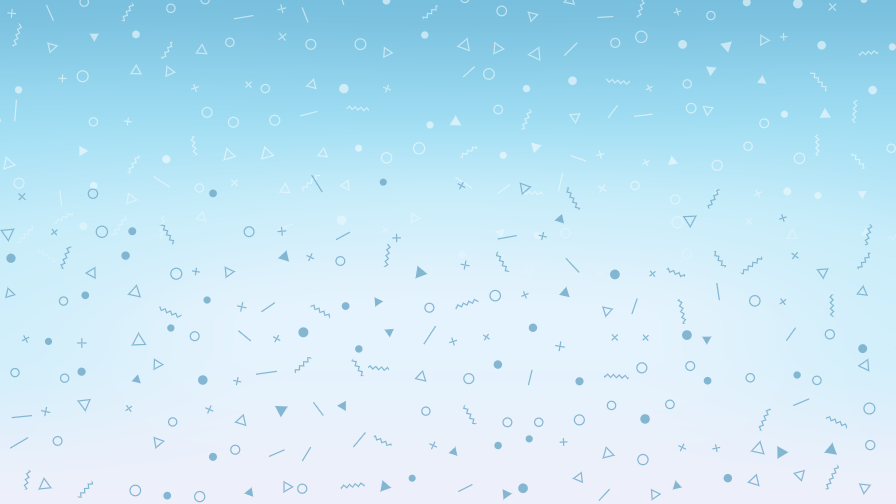
Write a Shadertoy shader that draws this background.

```glsl
const vec3 TOP_BLUE = vec3(0.47, 0.75, 0.87);
const vec3 SKY_BLUE = vec3(0.63, 0.87, 0.955);
const vec3 PALE_BLUE = vec3(0.79, 0.93, 0.98);
const vec3 FROST = vec3(0.895, 0.952, 0.992);
const vec3 LILAC = vec3(0.93, 0.94, 0.982);
const vec3 SLATE = vec3(0.49, 0.70, 0.81);
const float HALF_STROKE = 0.0012;

vec3 hash3(vec2 p) {
    vec3 q = fract(p.xyx * vec3(0.1031, 0.1030, 0.0973));
    q += dot(q, q.yxz + 33.33);
    return fract((q.xxy + q.yzz) * q.zyx);
}

float gradientNoise(vec2 p) {
    vec2 i = floor(p), f = fract(p);
    vec2 u = f * f * f * (f * (f * 6.0 - 15.0) + 10.0);
    vec2 o = vec2(0.0, 1.0);
    float a = dot(hash3(i).xy * 2.0 - 1.0, f);
    float b = dot(hash3(i + o.yx).xy * 2.0 - 1.0, f - o.yx);
    float c = dot(hash3(i + o).xy * 2.0 - 1.0, f - o);
    float d = dot(hash3(i + 1.0).xy * 2.0 - 1.0, f - 1.0);
    return mix(mix(a, b, u.x), mix(c, d, u.x), u.y);
}

vec2 rotate(vec2 p, float angle) {
    float c = cos(angle), s = sin(angle);
    return vec2(c * p.x - s * p.y, s * p.x + c * p.y);
}

// Distance functions
float triangleDistance(vec2 p, float radius) {
    return max(abs(p.x) * 0.866 + p.y * 0.5, -p.y) - radius * 0.5;
}

float segmentDistance(vec2 p, float halfLength) {
    return length(vec2(max(abs(p.x) - halfLength, 0.0), p.y));
}

float zigzagDistance(vec2 p, float halfLength, float period) {
    float wave = (abs(fract(p.x / period) - 0.5) - 0.25) * period;
    return max(abs(p.y - wave) * 0.707, abs(p.x) - halfLength);
}

// Picks one kind of confetti; outlines get the stroke width
float confettiDistance(vec2 p, float kind, float size) {
    float tri = triangleDistance(p, 0.0125 * size);
    if (kind < 0.20) return abs(length(p) - 0.0095 * size) - HALF_STROKE;
    if (kind < 0.34) return length(p) - 0.0082 * size;
    if (kind < 0.48) return abs(tri) - HALF_STROKE;
    if (kind < 0.58) return tri;
    if (kind < 0.72) {
        float arm = 0.0075 * size;
        return min(segmentDistance(p, arm), segmentDistance(p.yx, arm)) - HALF_STROKE;
    }
    if (kind < 0.86) return segmentDistance(p, 0.017 * size) - HALF_STROKE;
    return zigzagDistance(p, 0.021 * size, 0.0115) - HALF_STROKE;
}

// Jittered grid of shapes, thinning out between the heights empty and full
float scatter(vec2 p, float cellSize, float seed, float empty, float full, float pixel) {
    float cover = 0.0;
    vec2 home = floor(p / cellSize);
    for (int y = -1; y <= 1; y++) {
        for (int x = -1; x <= 1; x++) {
            vec2 cell = home + vec2(x, y);
            vec3 place = hash3(cell + seed);
            vec3 style = hash3(cell + seed + 71.7);
            vec2 centre = (cell + 0.5 + (place.xy - 0.5) * 0.6) * cellSize;
            float chance = 0.95 * clamp((centre.y - empty) / (full - empty), 0.0, 1.0);
            if (place.z > chance) continue;
            vec2 local = rotate(p - centre, style.y * 6.2832);
            float d = confettiDistance(local, style.x, mix(0.85, 1.2, style.z * style.z));
            cover = max(cover, clamp(0.5 - d / pixel, 0.0, 1.0));
        }
    }
    return cover;
}

// Vertical sky gradient with a bright middle and bluer sides
vec3 background(vec2 uv) {
    float depth = 1.0 - uv.y;
    float side = abs(uv.x * 2.0 - 1.0);
    float bent = depth - 0.08 * side * side * smoothstep(0.15, 0.5, depth);
    bent += 0.03 * gradientNoise(uv * vec2(3.0, 2.0) + 4.0);
    vec3 colour = mix(TOP_BLUE, SKY_BLUE, smoothstep(-0.03, 0.28, bent));
    colour = mix(colour, PALE_BLUE, smoothstep(0.20, 0.42, bent));
    float glow = smoothstep(0.36, 0.62, bent) * (1.0 - 0.7 * smoothstep(0.4, 1.05, side));
    colour = mix(colour, FROST, glow);
    return mix(colour, LILAC, smoothstep(0.68, 1.0, depth));
}

void mainImage(out vec4 fragColor, in vec2 fragCoord) {
    vec2 uv = fragCoord / iResolution.xy;
    vec2 p = fragCoord / iResolution.y;
    float pixel = 1.0 / iResolution.y;
    vec3 colour = background(uv);

    // White confetti above, slate confetti below
    float white = scatter(p, 0.073, 13.0, 0.38, 0.62, pixel);
    float slate = scatter(p, 0.073, 47.0, 0.67, 0.50, pixel);
    colour = mix(colour, vec3(1.0), white * 0.55 * smoothstep(0.35, 0.72, uv.y));
    colour = mix(colour, SLATE, slate * 0.95);
    fragColor = vec4(colour, 1.0);
}
```
